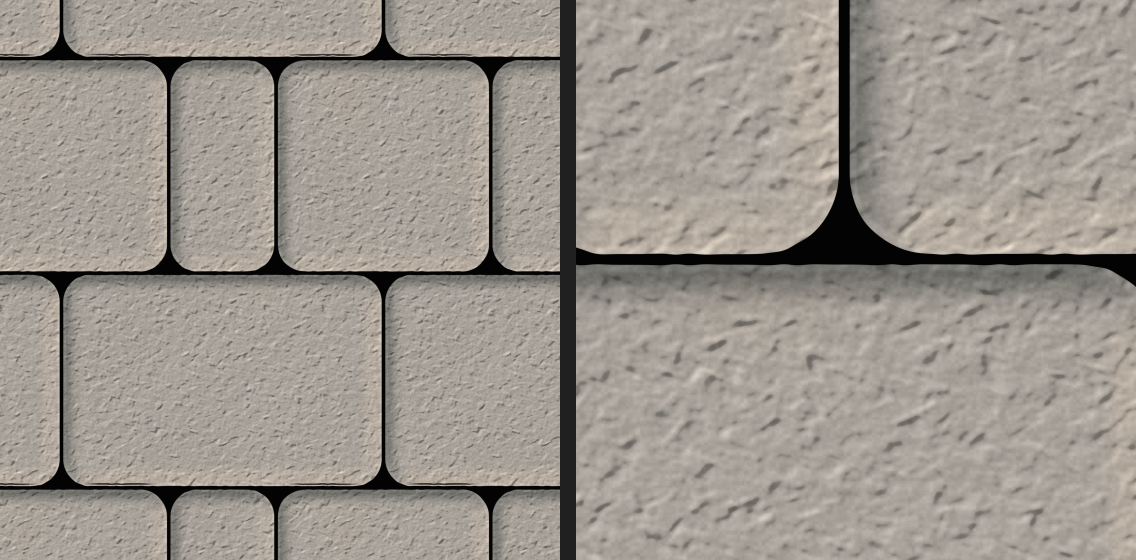
Left: the whole. Right: its middle third, enlarged.
A WebGL 1 fragment shader for this texture:

```glsl
precision highp float;
// Concrete pavers with rounded corners: rows of wide stones alternate with narrow and square ones.

uniform vec2 u_resolution;

#define UNIT 0.19167               // narrow stone width, in canvas units
#define ORIGIN vec2(0.571, 0.6725) // corner of a wide stone, in stone units
#define HALF_GAP 0.0165
#define CORNER 0.25
#define BEVEL 0.21
#define GRAIN 0.34
#define STONE vec3(0.655, 0.632, 0.602)
#define LIT_EDGE vec3(0.705, 0.665, 0.620)
#define DARK_EDGE vec3(0.400, 0.398, 0.380)
#define JOINT vec3(0.012)

vec3 hash3(vec2 p) {
  vec3 k = vec3(dot(p, vec2(127.1, 311.7)),
                dot(p, vec2(269.5, 183.3)),
                dot(p, vec2(419.2, 371.9)));
  return fract(sin(k) * 43758.5);
}

// Cellular noise: soft lumps and pits around jittered points.
float lumps(vec2 p) {
  vec2 cell = floor(p);
  float height = 0.0;
  for (int j = -1; j <= 1; j++) {
    for (int i = -1; i <= 1; i++) {
      vec2 c = cell + vec2(float(i), float(j));
      vec3 h = hash3(c);
      float r = length(p - c - h.xy);
      height += (h.z - 0.5) * (1.0 - smoothstep(0.0, 1.0, r));
    }
  }
  return height;
}

// Rough surface, coarse grit plus fine sand.
float relief(vec2 p) {
  vec2 warp = 0.012 * sin(p.yx * vec2(61.0, 47.0) + 3.0 * sin(p * 23.0));
  return lumps((p + warp) * vec2(20.0, 27.0))
       + 0.32 * lumps(p * vec2(46.0, 56.0) + 17.0);
}

void main() {
  vec2 q = gl_FragCoord.xy / u_resolution / UNIT - ORIGIN;
  float px = 1.0 / (min(u_resolution.x, u_resolution.y) * UNIT);

  // Stone layout: the pattern is 3 units wide and two rows (4 units) high.
  float split = mod(floor(q.y / 2.0), 2.0);
  vec2 tile = vec2(mod(q.x - split, 3.0), mod(q.y, 4.0));
  float isNarrow = split * (1.0 - step(1.0, tile.x));
  float left = split * (1.0 - isNarrow);
  float width = mix(3.0, mix(2.0, 1.0, isNarrow), split);
  vec2 local = vec2(tile.x - left - 0.5 * width, mod(q.y, 2.0) - 1.0);
  vec2 halfSize = vec2(0.5 * width, 1.0) - HALF_GAP;

  // Rounded box distance and outward direction.
  vec2 corner = abs(local) - halfSize + CORNER;
  vec2 outside = max(corner, 0.0);
  float dist = length(outside) + min(max(corner.x, corner.y), 0.0) - CORNER;
  vec2 normal = outside / max(length(outside), 0.0001) * sign(local);

  // Broad stains and a faint warm blush.
  float stain = sin(tile.x * 3.1 + 1.7 * sin(tile.y * 2.3))
              * sin(tile.y * 2.7 + 1.3 * sin(tile.x * 1.9));
  float blush = max(lumps(tile * 1.6 + 5.0), 0.0);
  vec3 color = STONE + 0.007 * stain + blush * vec3(0.022, 0.006, -0.006);

  // Bevel lit from the lower right, shaded on the top and left.
  float lit = clamp(max(normal.x, -normal.y), 0.0, 1.0)
            * (1.0 - smoothstep(0.1, 0.8, max(-normal.x, normal.y)));
  float shade = clamp(max(-0.8 * normal.x, normal.y), 0.0, 1.0)
              * (1.0 - 0.55 * max(max(normal.x, -normal.y), 0.0));
  float slope = smoothstep(-BEVEL, -0.01, dist);
  color = mix(color, LIT_EDGE, lit * smoothstep(-BEVEL, -0.11, dist));
  color = mix(color, DARK_EDGE, shade * slope * slope * 0.95);

  // Embossed grain with darker pits.
  float emboss = relief(tile) - relief(tile + vec2(0.009, -0.010));
  color *= 1.0 + GRAIN * emboss - 0.16 * smoothstep(0.16, 0.42, -emboss);
  color += 0.035 * (hash3(floor(tile * 90.0)).x - 0.5);

  // Thin worn rim, and ragged scuffs along the foot of wide stones.
  float ragged = 0.006 * sin(local.x * 37.0 + 2.0 * sin(local.x * 19.0));
  float rim = 1.0 - smoothstep(0.004, 0.018, abs(dist + 0.012 + ragged));
  color += rim * 0.045;
  float scuff = 1.0 - smoothstep(0.003, 0.003 + px, abs(local.y + halfSize.y - 0.018 - 0.4 * ragged));
  scuff *= (1.0 - split) * (1.0 - smoothstep(0.18, 0.36, abs(abs(local.x) - 0.95)));
  color *= 1.0 - 0.7 * scuff;

  float cover = 1.0 - smoothstep(-0.7 * px, 0.7 * px, dist + 0.25 * ragged);
  gl_FragColor = vec4(mix(JOINT, color, cover), 1.0);
}
```
